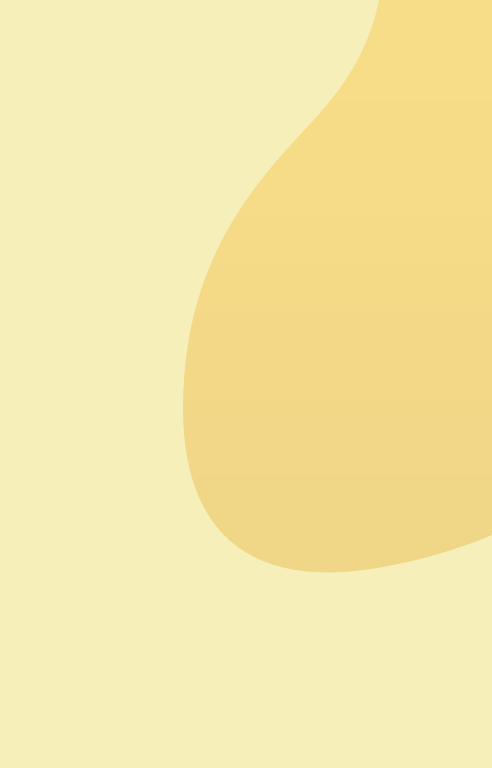
A WebGL 1 fragment shader for this background:

```glsl
precision highp float;
// Pale cream background with a smooth golden blob entering from the upper right.
uniform vec2 u_resolution;

const float ASPECT = 0.640625;
const vec3 CREAM = vec3(0.965, 0.937, 0.729);
const vec3 GOLD_TOP = vec3(0.973, 0.867, 0.533);
const vec3 GOLD_BOTTOM = vec3(0.941, 0.839, 0.529);

vec2 bezier(vec2 a, vec2 b, vec2 c, vec2 d, float t) {
  float s = 1.0 - t;
  return s * s * s * a + 3.0 * s * t * (s * b + t * c) + t * t * t * d;
}

float segmentDistance(vec2 p, vec2 a, vec2 b) {
  vec2 ab = b - a;
  float t = clamp(dot(p - a, ab) / dot(ab, ab), 0.0, 1.0);
  return length(p - a - t * ab);
}

// -1 when a leftward ray from p crosses the segment, otherwise 1
float crossingSign(vec2 p, vec2 a, vec2 b) {
  if ((a.y > p.y) == (b.y > p.y)) return 1.0;
  float x = mix(a.x, b.x, (p.y - a.y) / (b.y - a.y));
  return x < p.x ? -1.0 : 1.0;
}

// x: distance to the curve, y: parity of the crossings to its left
vec2 curveField(vec2 p, vec2 a, vec2 b, vec2 c, vec2 d) {
  vec2 field = vec2(10.0, 1.0);
  vec2 previous = a;
  for (int i = 1; i <= 24; i++) {
    vec2 next = bezier(a, b, c, d, float(i) / 24.0);
    field.x = min(field.x, segmentDistance(p, previous, next));
    field.y *= crossingSign(p, previous, next);
    previous = next;
  }
  return field;
}

vec2 joinFields(vec2 a, vec2 b) {
  return vec2(min(a.x, b.x), a.y * b.y);
}

// Signed distance to the blob, negative inside
float blobDistance(vec2 p) {
  vec2 top = vec2(0.4935, 1.0);
  vec2 shoulder = vec2(0.4010, 0.8359);
  vec2 left = vec2(0.2383, 0.4688);
  vec2 bottom = vec2(0.4271, 0.2546);
  vec2 right = vec2(0.6406, 0.3034);
  vec2 neck = curveField(p, top, vec2(0.4792, 0.9297), vec2(0.4440, 0.8815), shoulder);
  vec2 side = curveField(p, shoulder, vec2(0.3307, 0.7604), vec2(0.2383, 0.6589), left);
  vec2 belly = curveField(p, left, vec2(0.2383, 0.3359), vec2(0.2969, 0.2546), bottom);
  vec2 base = curveField(p, bottom, vec2(0.4896, 0.2546), vec2(0.5807, 0.2773), right);
  vec2 field = joinFields(joinFields(neck, side), joinFields(belly, base));
  return field.x * field.y;
}

void main() {
  vec2 p = gl_FragCoord.xy / u_resolution * vec2(ASPECT, 1.0);
  float halfPixel = 0.6 / u_resolution.y;

  // Vertical golden gradient inside the blob
  vec3 gold = mix(GOLD_BOTTOM, GOLD_TOP, smoothstep(0.0, 1.0, (p.y - 0.2546) / 0.7454));
  float coverage = 1.0 - smoothstep(-halfPixel, halfPixel, blobDistance(p));

  gl_FragColor = vec4(mix(CREAM, gold, coverage), 1.0);
}
```
